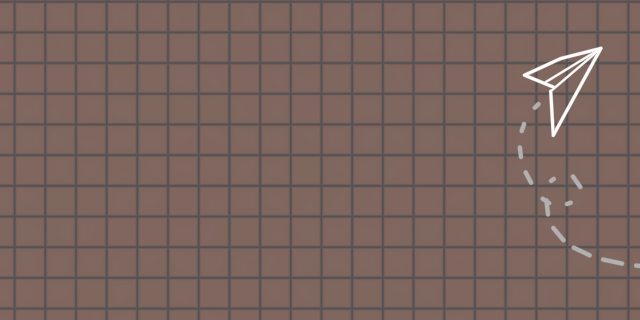
Reproduce this background procedurally as a Shadertoy shader.

```glsl
const vec3 PAPER = vec3(0.502, 0.403, 0.372);
const vec3 GRID_INK = vec3(0.335, 0.312, 0.322);
const vec3 TRAIL_GREY = vec3(0.70, 0.69, 0.69);
const vec3 CHALK = vec3(0.995, 0.99, 0.985);

float segmentDistance(vec2 p, vec2 a, vec2 b) {
    vec2 ab = b - a;
    float h = clamp(dot(p - a, ab) / dot(ab, ab), 0.0, 1.0);
    return length(p - a - h * ab);
}

float stroke(float dist, float halfWidth, float blur) {
    return 1.0 - smoothstep(halfWidth - blur, halfWidth + blur, dist);
}

// Soft ruled lines; spacing and offset are in canvas heights
float gridLines(vec2 p, float spacing, vec2 offset, float width) {
    vec2 d = abs(fract((p - offset) / spacing + 0.5) - 0.5) * spacing;
    vec2 core = exp(-d * d / (width * width));
    vec2 halo = 0.10 * exp(-d / (2.0 * width));
    vec2 ink = min(core * 0.92 + halo, 1.0);
    return max(ink.x, ink.y);
}

// Faint warm and cool drift across the paper
float mottle(vec2 p) {
    float sum = 0.0;
    float amplitude = 0.5;
    for (int i = 0; i < 3; i++) {
        sum += amplitude * sin(p.x + 1.7 * sin(p.y)) * sin(p.y + 1.3);
        p = mat2(1.6, 1.1, -1.1, 1.6) * p + 2.1;
        amplitude *= 0.6;
    }
    return sum;
}

vec2 bezier(vec2 a, vec2 b, vec2 c, vec2 d, float t) {
    float s = 1.0 - t;
    return s * s * s * a + 3.0 * s * t * (s * b + t * c) + t * t * t * d;
}

vec2 bezierDirection(vec2 a, vec2 b, vec2 c, vec2 d, float t) {
    float s = 1.0 - t;
    return normalize(s * s * (b - a) + 2.0 * s * t * (c - b) + t * t * (d - c));
}

// Dashes spaced by stepT along a curve, half lengths running from span.x to span.y
float dashedCurve(vec2 p, vec2 a, vec2 b, vec2 c, vec2 d,
                  int count, float stepT, vec2 span) {
    float nearest = 10.0;
    for (int i = 0; i < count; i++) {
        float t = float(i) * stepT;
        vec2 centre = bezier(a, b, c, d, t);
        float halfLength = mix(span.x, span.y, float(i) / float(count - 1));
        vec2 reach = bezierDirection(a, b, c, d, t) * halfLength;
        nearest = min(nearest, segmentDistance(p, centre - reach, centre + reach));
    }
    return nearest;
}

float flightTrail(vec2 p) {
    vec2 start = vec2(1.677, 0.669);
    vec2 loopIn = vec2(1.706, 0.372);
    vec2 loopSide = vec2(1.802, 0.432);
    vec2 loopOut = vec2(1.710, 0.352);
    vec2 end = vec2(2.021, 0.167);
    float d = dashedCurve(p, start, vec2(1.595, 0.589), vec2(1.614, 0.462),
                          loopIn, 4, 0.25, vec2(0.008, 0.018));
    d = min(d, dashedCurve(p, loopIn, vec2(1.740, 0.349), vec2(1.831, 0.355),
                           loopSide, 2, 0.5, vec2(0.012, 0.006)));
    d = min(d, dashedCurve(p, loopSide, vec2(1.766, 0.484), vec2(1.667, 0.422),
                           loopOut, 2, 0.5, vec2(0.020, 0.005)));
    return min(d, dashedCurve(p, loopOut, vec2(1.7255, 0.218), vec2(1.878, 0.180),
                              end, 5, 0.25, vec2(0.022, 0.033)));
}

float paperPlane(vec2 p, float blur) {
    vec2 nose = vec2(1.878, 0.849);
    vec2 wingTip = vec2(1.639, 0.765);
    vec2 wingBend = vec2(1.752, 0.817);
    vec2 crease = vec2(1.703, 0.742);
    vec2 fold = vec2(1.729, 0.728);
    vec2 keelTop = vec2(1.721, 0.715);
    vec2 keelTip = vec2(1.729, 0.577);

    // Outer edges
    float edge = segmentDistance(p, nose, wingBend);
    edge = min(edge, segmentDistance(p, wingBend, wingTip));
    edge = min(edge, segmentDistance(p, wingTip, fold));
    edge = min(edge, segmentDistance(p, nose, keelTip));
    edge = min(edge, segmentDistance(p, keelTip, keelTop));

    // Inner folds
    float inner = min(segmentDistance(p, nose, crease), segmentDistance(p, nose, keelTop));
    return max(stroke(edge, 0.0053, blur), stroke(inner, 0.0038, blur));
}

void mainImage(out vec4 fragColor, in vec2 fragCoord) {
    vec2 p = fragCoord / iResolution.y;
    float blur = 0.8 / iResolution.y;

    // Ruled paper
    vec3 color = PAPER + vec3(0.007, -0.003, 0.004) * mottle(p * 9.0);
    color = mix(color, GRID_INK, gridLines(p, 0.0959, vec2(0.0456, 0.0357), 0.0042));

    // Trail and plane
    color = mix(color, TRAIL_GREY, stroke(flightTrail(p), 0.0070, blur));
    color = mix(color, CHALK, paperPlane(p, blur));
    fragColor = vec4(color, 1.0);
}
```
